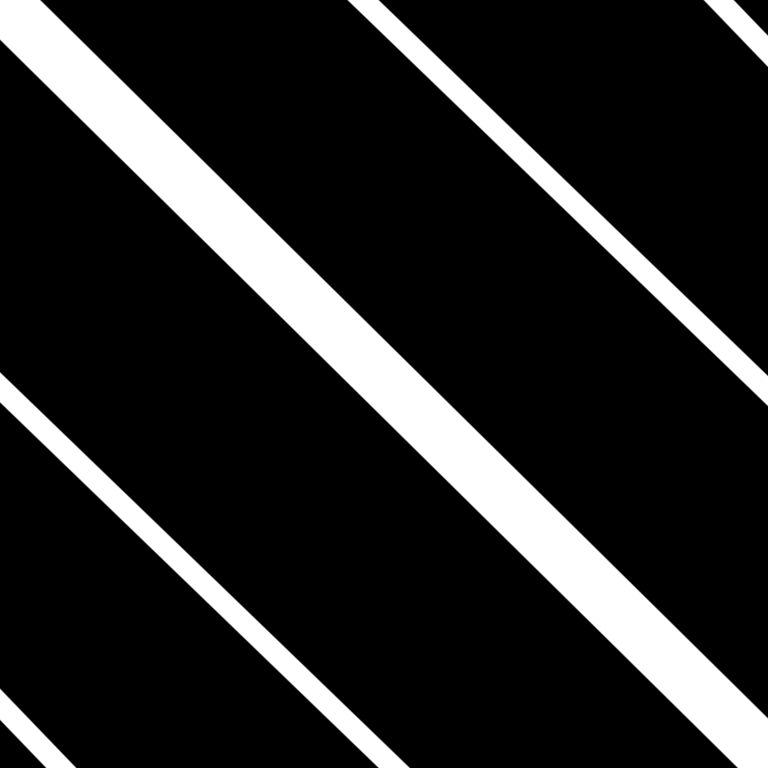
Write a WebGL 2 fragment shader that draws this pattern.

```glsl
#version 300 es
precision highp float;
// Five white diagonal stripes falling left to right on black: one broad
// band through the corners, with two thin stripes on either side.
// Each stripe is a line distance, with its slope set by rank from the middle.

#define BROAD_HALF_WIDTH 0.0368
#define THIN_HALF_WIDTH 0.0141
#define BROAD_SLOPE 0.987
#define INNER_SLOPE 0.9655
#define OUTER_SLOPE 1.04
#define EDGE_SOFTNESS 0.0013
#define BACKGROUND vec3(0.0)
#define STRIPE_COLOR vec3(1.0)

uniform vec2 u_resolution;
out vec4 fragColor;

// Depth below the top edge where each stripe meets the left side
const float DROPS[5] = float[5](-0.9732, -0.4564, 0.0, 0.5043, 0.917);

// Distance from p to the falling line through (0, 1 - drop)
float lineDistance(vec2 p, float slope, float drop) {
    return abs(1.0 - p.y - slope * p.x - drop) / sqrt(1.0 + slope * slope);
}

void main() {
    vec2 uv = gl_FragCoord.xy / u_resolution;
    float pixelSize = 1.0 / min(u_resolution.x, u_resolution.y);
    float soft = max(EDGE_SOFTNESS, 0.6 * pixelSize);

    // Union of the stripes, ranked outward from the broad band
    float coverage = 0.0;
    for (int i = 0; i < 5; i++) {
        int rank = abs(i - 2);
        float slope = rank == 0 ? BROAD_SLOPE : (rank == 1 ? INNER_SLOPE : OUTER_SLOPE);
        float halfWidth = rank == 0 ? BROAD_HALF_WIDTH : THIN_HALF_WIDTH;
        float edge = lineDistance(uv, slope, DROPS[i]) - halfWidth;
        coverage = max(coverage, 1.0 - smoothstep(-soft, soft, edge));
    }

    fragColor = vec4(mix(BACKGROUND, STRIPE_COLOR, coverage), 1.0);
}
```
